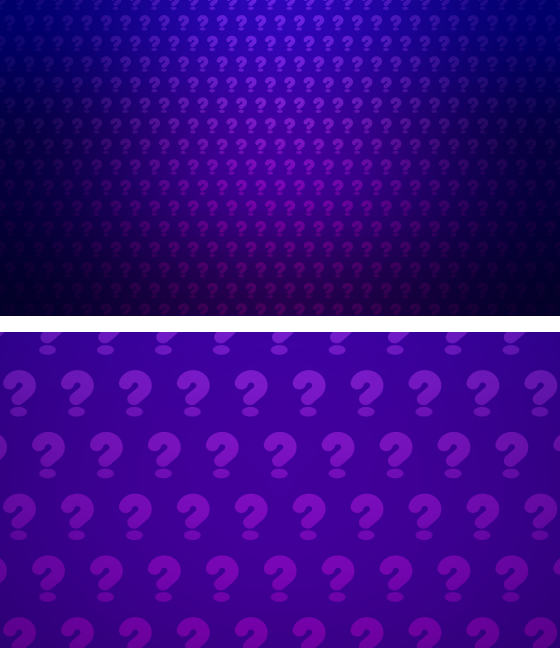
Top, the full canvas; bottom, a detail of the centre.
Give the GLSL for this pattern, as a Shadertoy shader.

```glsl
// Staggered rows of chunky question marks on a blue-violet glow that fades to dark sides.

// Layout, in units of the canvas height
const vec2  PITCH       = vec2(0.0611, 0.06515); // spacing of marks and rows
const float ROW_ORIGIN  = 0.667;                 // height of one unshifted row
const float MARK_SIZE   = 0.0241;                // half the height of a mark

// Mark shape, in units of MARK_SIZE
const float MARK_WIDTH  = 1.08;
const vec2  HOOK_CENTER = vec2(0.0, 0.35);
const float HOOK_RADIUS = 0.40;
const float HOOK_START  = -0.80;  // angle where the hook meets the stem
const float HOOK_END    = 2.90;   // angle of the free tip
const float STROKE      = 0.27;   // half the line width
const vec2  STEM_FOOT   = vec2(-0.05, -0.24);
const vec2  DOT_CENTER  = vec2(-0.03, -0.80);
const vec2  DOT_RADII   = vec2(0.34, 0.21);

// Background colours along the centre line and along the sides
const vec3 CENTER_LOW  = vec3(0.14, 0.00, 0.30);
const vec3 CENTER_MID  = vec3(0.26, 0.00, 0.61);
const vec3 CENTER_HIGH = vec3(0.18, 0.02, 0.72);
const vec3 SIDE_LOW    = vec3(0.01, 0.00, 0.16);
const vec3 SIDE_MID    = vec3(0.02, 0.00, 0.24);
const vec3 SIDE_HIGH   = vec3(0.00, 0.00, 0.42);

// Light added by the marks
const vec3  MARK_LOW   = vec3(0.22, 0.00, 0.11);
const vec3  MARK_HIGH  = vec3(0.23, 0.11, 0.17);
const float SIDE_LIGHT = 0.24;    // share of that light left at the sides
const float FOOT_SHADE = 0.85;    // share left at the foot of a mark

vec3 ramp(vec3 low, vec3 mid, vec3 high, float y) {
    vec3 lower = mix(low, mid, smoothstep(0.0, 0.5, y));
    return mix(lower, high, smoothstep(0.5, 1.0, y));
}

float segmentDistance(vec2 p, vec2 a, vec2 b) {
    vec2 ab = b - a;
    float t = clamp(dot(p - a, ab) / dot(ab, ab), 0.0, 1.0);
    return length(p - a - ab * t);
}

float arcDistance(vec2 p, float radius, float start, float end) {
    float middle = 0.5 * (start + end);
    float halfAngle = 0.5 * (end - start);
    vec2 axis = vec2(cos(middle), sin(middle));
    // Mirror about the middle of the arc
    vec2 q = vec2(abs(p.x * axis.y - p.y * axis.x), dot(p, axis));
    vec2 tip = vec2(sin(halfAngle), cos(halfAngle));
    bool pastTip = tip.y * q.x > tip.x * q.y;
    return pastTip ? length(q - tip * radius) : abs(length(q) - radius);
}

float questionMarkDistance(vec2 p) {
    p.x /= MARK_WIDTH;
    vec2 joint = HOOK_CENTER + HOOK_RADIUS * vec2(cos(HOOK_START), sin(HOOK_START));
    float hook = arcDistance(p - HOOK_CENTER, HOOK_RADIUS, HOOK_START, HOOK_END);
    float stem = segmentDistance(p, joint, STEM_FOOT);
    float point = (length((p - DOT_CENTER) / DOT_RADII) - 1.0) * DOT_RADII.y;
    return min(min(hook, stem) - STROKE, point);
}

void mainImage(out vec4 fragColor, in vec2 fragCoord) {
    vec2 uv = fragCoord / iResolution.xy;
    vec2 p = vec2(fragCoord.x - 0.5 * iResolution.x, fragCoord.y) / iResolution.y;

    // Background glow
    float side = smoothstep(0.0, 1.0, abs(2.0 * uv.x - 1.0));
    vec3 color = mix(ramp(CENTER_LOW, CENTER_MID, CENTER_HIGH, uv.y),
                     ramp(SIDE_LOW, SIDE_MID, SIDE_HIGH, uv.y), side);

    // Brick layout: every second row moves by half a pitch
    vec2 grid = vec2(p.x, p.y - ROW_ORIGIN) / PITCH;
    float row = floor(grid.y + 0.5);
    grid.x += 0.5 * mod(row, 2.0);
    vec2 local = (fract(grid + 0.5) - 0.5) * PITCH / MARK_SIZE;

    // Marks, with edges one pixel wide
    float pixel = 1.0 / (iResolution.y * MARK_SIZE);
    float coverage = clamp(0.5 - questionMarkDistance(local) / pixel, 0.0, 1.0);
    vec3 light = mix(MARK_LOW, MARK_HIGH, smoothstep(0.3, 0.7, uv.y));
    light *= mix(1.0, SIDE_LIGHT, side) * mix(0.6, 1.0, smoothstep(0.0, 0.4, uv.y));
    light *= mix(FOOT_SHADE, 1.0, smoothstep(-1.0, 0.4, local.y));

    fragColor = vec4(color + light * coverage, 1.0);
}
```
